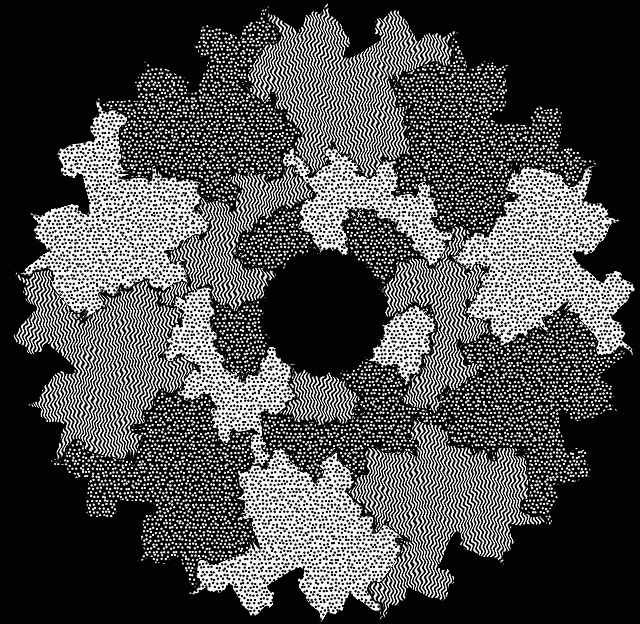
Give the GLSL for this pattern, as a WebGL 1 fragment shader.

```glsl
precision highp float;
// A ring of crinkled interlocking tiles, filled with dots and wavy stripes, on black.
uniform vec2 u_resolution;

#define CENTER vec2(0.5065, 0.4987)
#define HOLE_RADIUS 0.099
#define RIM_RADIUS 0.483
#define MIDDLE_RADIUS 0.246
#define OUTLINE 0.0026
#define CRINKLE 0.75
#define DOT_ROWS 158.0
#define DOT_RADIUS 0.29
#define STRIPES 176.0
#define BLACK vec3(0.01)
#define WHITE vec3(0.97)

const float DEG = 0.0174533;

float bell(float x, float middle, float width) {
  float t = (x - middle) / width;
  return exp(-t * t);
}

vec2 hash2(vec2 cell) {
  vec2 s = vec2(dot(cell, vec2(127.1, 311.7)), dot(cell, vec2(269.5, 183.3)));
  return fract(sin(s) * 4375.85);
}

// Distance to the nearest jittered point, in cells
float cellular(vec2 p) {
  vec2 home = floor(p);
  float nearest = 4.0;
  for (int y = -1; y <= 1; y++) {
    for (int x = -1; x <= 1; x++) {
      vec2 cell = home + vec2(float(x), float(y));
      vec2 point = cell + 0.5 + 0.55 * (hash2(cell) - 0.5);
      point.x += 0.5 * (mod(cell.y, 2.0) - 0.5);
      nearest = min(nearest, distance(p, point));
    }
  }
  return nearest;
}

// Layered sines in log-polar space roughen every edge
vec2 crinkle(vec2 q) {
  float frequency = 30.0;
  for (int i = 0; i < 4; i++) {
    q += CRINKLE / frequency * sin(frequency * q.yx + vec2(0.6, 2.1));
    frequency *= 2.0;
  }
  return q;
}

// Arc length to the nearer side of a wedge
float wedgeEdge(float angle, float span, float radius) {
  return min(angle, span - angle) * DEG * radius;
}

// x: distance inside the tile, y: tone (0 dark, 1 middle, 2 light)
vec2 tileAt(float angle, float radius) {
  float ripple = cos(20.0 * (angle - 12.5) * DEG);
  float middle = MIDDLE_RADIUS + 0.02 * ripple;
  float hole = HOLE_RADIUS + 0.003 * ripple;

  // Ten outer tiles with curled seams and a notched rim
  if (radius > middle) {
    float lobe = mod(angle - 64.0, 36.0);
    float notch = (lobe - 19.5) / 3.6;
    float rim = RIM_RADIUS - 0.06 * exp(-notch * notch * notch * notch);
    rim -= 0.016 * bell(lobe, 33.0, 2.0);
    float turn = mod(angle - 63.3 - 10.0 * bell(radius, 0.385, 0.045), 360.0);
    float index = floor(turn / 36.0);
    float tone = mod(1.0 - index, 3.0);
    if (index > 8.5) tone = 0.0;
    float edge = wedgeEdge(mod(turn, 36.0), 36.0, radius);
    return vec2(min(min(edge, radius - middle), rim - radius), tone);
  }

  // Five inner tiles, each with a small one tucked against the hole
  float seam = 29.0 + 5.0 * cos((radius - 0.148) * 62.8);
  float turn = mod(angle - seam, 360.0);
  float index = floor(turn / 72.0);
  float local = mod(turn, 72.0);
  float inner = mix(0.178, 0.08, smoothstep(39.0, 47.0, local));
  float edge = wedgeEdge(local, 72.0, radius);
  edge = min(edge, min(middle - radius, radius - hole));
  float across = abs(radius - inner);
  across = min(across, max(abs(local - 43.0) * DEG * radius, radius - 0.178));
  float tone = 2.0 - mod(index, 2.0) - step(2.5, index);
  if (radius < inner) tone = max(index - 2.0, 0.0);
  return vec2(min(edge, across), tone);
}

// Fine fill for one tone
float fillTone(vec2 p, float tone, float pixel) {
  float soft = 0.55 * pixel * DOT_ROWS;
  float spots = cellular(p * DOT_ROWS);
  float dots = 1.0 - smoothstep(DOT_RADIUS - soft, DOT_RADIUS + soft, spots);
  float wobble = 0.32 * sin(p.y * 390.0 + 3.0 * sin(p.x * 67.0));
  wobble += 0.5 * sin(p.y * 83.0 + 2.0 * sin(p.x * 41.0));
  float wave = sin(6.28318 * (p.x * STRIPES + wobble));
  float blur = min(3.0 * pixel * STRIPES, 1.0);
  float stripes = smoothstep(-blur, blur, wave);
  if (tone < 0.5) return dots;
  return tone < 1.5 ? stripes : 1.0 - dots;
}

void main() {
  float pixel = 1.0 / u_resolution.y;
  vec2 p = (gl_FragCoord.xy - CENTER * u_resolution) * pixel;
  vec2 q = crinkle(vec2(atan(p.y, p.x), log(max(length(p), 0.001))));
  vec2 tile = tileAt(q.x / DEG, exp(q.y));
  float mask = smoothstep(OUTLINE - pixel, OUTLINE + pixel, tile.x);
  gl_FragColor = vec4(mix(BLACK, WHITE, mask * fillTone(p, tile.y, pixel)), 1.0);
}
```
